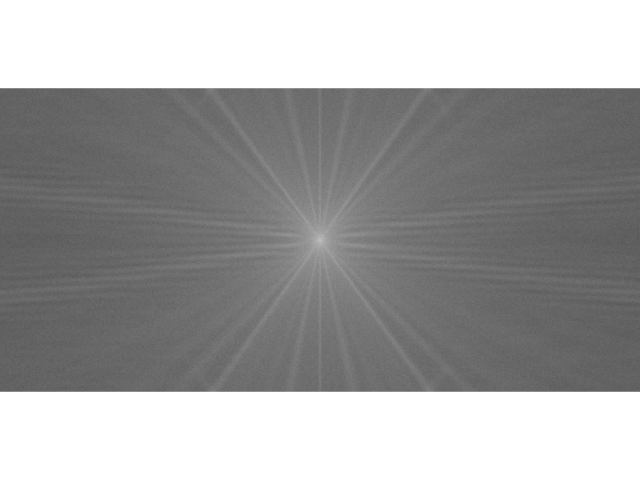
This background is drawn by a Shadertoy shader. Its source:

```glsl
// A grey starburst on a wide band between white margins: a radial glow,
// mirrored soft rays, near-horizontal interference streaks and fine grain.
// Everything is measured from the centre in units of the canvas height.

const float BAND_HALF_HEIGHT = 0.316;
const float BASE_GREY = 0.368;
const vec3 GLOW_STRENGTH = vec3(0.14, 0.10, 0.15);
const vec3 GLOW_RADIUS = vec3(0.32, 0.07, 0.012);
const float RAY_CORE_WIDTH = 0.002;
const float STREAK_PERIOD = 0.018;
const float STREAK_OFFSET = 0.0104;
const float STREAK_TILT = 0.045;
const float STREAK_STRENGTH = 0.017;
const float FAN_SLOPE = 0.18;
const float GRAIN_CELLS = 384.0;
const float GRAIN_STRENGTH = 0.030;

// Each ray: angle in degrees, angular half width, strength.
const int RAY_COUNT = 9;
const vec3 RAYS[RAY_COUNT] = vec3[](
    vec3(54.5, 0.020, 0.058), vec3(46.0, 0.023, 0.034),
    vec3(78.0, 0.025, 0.034), vec3(70.0, 0.035, 0.014),
    vec3(90.0, 0.004, 0.045), vec3(60.0, 0.050, 0.014),
    vec3(38.0, 0.060, 0.014), vec3(27.0, 0.050, 0.008),
    vec3(10.2, 0.035, 0.026));

float hash(vec2 p) {
    vec3 q = fract(vec3(p.xyx) * 0.1031);
    q += dot(q, q.yzx + 33.33);
    return fract((q.x + q.y) * q.z);
}

float valueNoise(vec2 p) {
    vec2 cell = floor(p);
    vec2 f = fract(p);
    f = f * f * (3.0 - 2.0 * f);
    float low = mix(hash(cell), hash(cell + vec2(1.0, 0.0)), f.x);
    float high = mix(hash(cell + vec2(0.0, 1.0)), hash(cell + 1.0), f.x);
    return mix(low, high, f.y);
}

float bell(float x) {
    return exp(-x * x);
}

// Soft line from the centre that widens with distance.
float ray(vec2 q, float degreesUp, float spread) {
    float angle = radians(degreesUp);
    float offset = q.x * sin(angle) - q.y * cos(angle);
    return bell(offset / (RAY_CORE_WIDTH + spread * length(q)));
}

float glow(vec2 p) {
    float r = length(p * vec2(1.0, 0.9));
    return dot(GLOW_STRENGTH, exp(-r / GLOW_RADIUS));
}

float starRays(vec2 p) {
    vec2 q = abs(p);
    float r = length(p);
    float skew = 0.5 * sign(p.x * p.y);
    float sum = 0.0;
    for (int i = 0; i < RAY_COUNT; i++) {
        float tilt = RAYS[i].x < 80.0 ? skew : 0.0;
        sum += RAYS[i].z * ray(q, RAYS[i].x + tilt, RAYS[i].y);
    }
    // The strongest ray re-enters faintly at the opposite edge.
    vec2 wrapped = vec2(q.x, 2.0 * BAND_HALF_HEIGHT - q.y);
    float edgeFade = exp((q.y - BAND_HALF_HEIGHT) / 0.04);
    sum += 0.035 * edgeFade * ray(wrapped, RAYS[0].x, 0.016);
    return sum * smoothstep(0.0, 0.05, r) * mix(1.0, 0.75, smoothstep(0.1, 0.6, r));
}

// Stripes that fan out to the left and right.
float streaks(vec2 p) {
    vec2 q = abs(p);
    float height = q.y - STREAK_TILT * q.x;
    float wobble = 0.3 * valueNoise(p * vec2(9.0, 30.0));
    float wave = cos(6.28319 * ((height - STREAK_OFFSET) / STREAK_PERIOD + wobble));
    float fan = bell((q.y - FAN_SLOPE * q.x) / (0.018 + 0.05 * q.x));
    float axis = bell(q.y / 0.055) * exp(-q.x / 0.22);
    float reach = smoothstep(0.02, 0.09, q.x);
    float darkWedge = bell(q.y / (0.01 + 0.08 * q.x)) * smoothstep(0.15, 0.6, q.x);
    return STREAK_STRENGTH * reach * wave * (fan + axis) - 0.012 * darkWedge;
}

// Grain plus weak noise drawn out along the radius and the rows.
float texturing(vec2 p) {
    float fine = hash(floor(p * GRAIN_CELLS) + 700.0) - 0.5;
    float rows = valueNoise(p * vec2(16.0, 120.0) + 200.0) - 0.5;
    vec2 direction = abs(p) / max(length(p), 0.001);
    float radial = valueNoise(direction * 38.0 + length(p) * 3.0) - 0.5;
    float side = smoothstep(0.05, 0.4, abs(p.x));
    return GRAIN_STRENGTH * fine + 0.014 * rows * side + 0.014 * radial;
}

void mainImage(out vec4 fragColor, in vec2 fragCoord) {
    vec2 p = (fragCoord - 0.5 * iResolution.xy) / iResolution.y;
    float grey = BASE_GREY + glow(p) + starRays(p) + streaks(p) + texturing(p);

    // White margins above and below the band.
    float pixel = 1.0 / iResolution.y;
    float margin = smoothstep(-0.5 * pixel, 0.5 * pixel, abs(p.y) - BAND_HALF_HEIGHT);
    fragColor = vec4(vec3(mix(clamp(grey, 0.0, 1.0), 1.0, margin)), 1.0);
}
```
